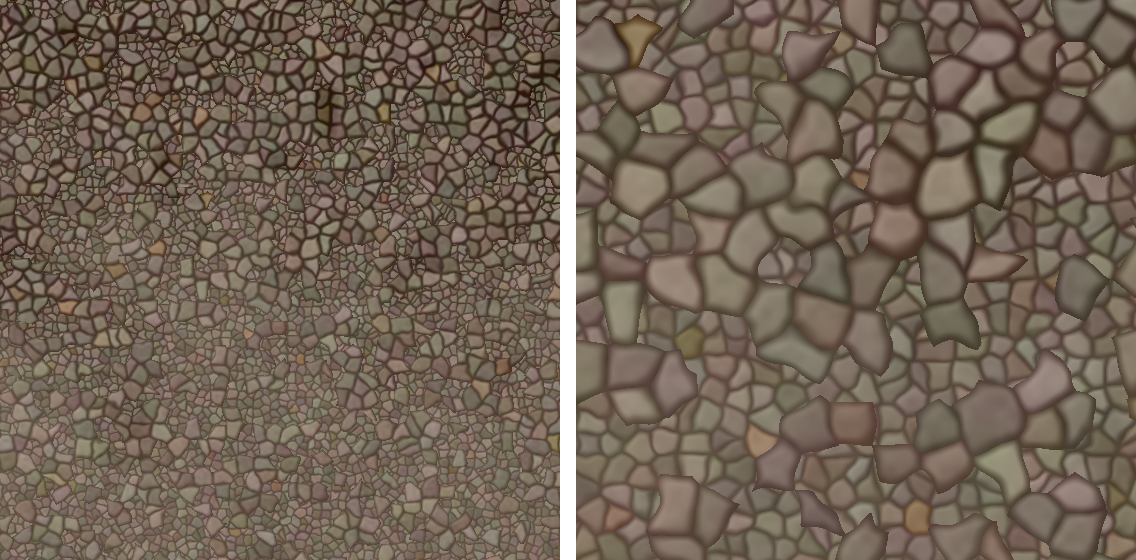
Left: the whole. Right: its middle third, enlarged.
Write a WebGL 2 fragment shader that draws this texture.

```glsl
#version 300 es
precision highp float;

uniform vec2 u_resolution;
out vec4 fragColor;

const float STONE_SCALE = 37.0;    // large stones across the canvas
const float CHIP_SCALE = 66.0;     // small chips across the canvas
const float JITTER = 0.92;
const float CORNER_SHARPNESS = 20.0;
const float GAP_SOFTNESS = 0.19;
const float WARP = 0.3;
const float FACE_TONE = 0.89;
const float FACE_SPREAD = 0.36;
const float RIM_LIGHT = 0.12;
const vec2 LIGHT_DIR = vec2(-0.6, 0.8);
const vec3 SHADOW_COLOR = vec3(0.20, 0.13, 0.09);
const vec3 STONE_COLOR = vec3(0.57, 0.52, 0.46);

float hash(vec2 p) {
    return fract(sin(dot(p, vec2(127.1, 311.7))) * 43758.5453);
}

vec2 hash2(vec2 p) {
    return vec2(hash(p), hash(p + vec2(37.3, 17.9)));
}

float noise(vec2 p) {
    vec2 cell = floor(p);
    vec2 f = fract(p);
    f = f * f * (3.0 - 2.0 * f);
    float low = mix(hash(cell), hash(cell + vec2(1.0, 0.0)), f.x);
    float high = mix(hash(cell + vec2(0.0, 1.0)), hash(cell + vec2(1.0, 1.0)), f.x);
    return mix(low, high, f.y);
}

vec2 site(vec2 cell) {
    return cell + 0.5 + JITTER * (hash2(cell) - 0.5);
}

struct Grain {
    vec2 id;       // cell that owns the grain
    float edge;    // rounded distance to the grain border
    float facing;  // how far the nearest border faces the light
};

// Rounded Voronoi cell around p
Grain findGrain(vec2 p) {
    p += WARP * (vec2(noise(p * 1.7), noise(p * 1.7 + 53.0)) - 0.5);
    vec2 base = floor(p);
    vec2 nearestCell = base;
    vec2 nearest = vec2(0.0);
    float best = 1e5;
    for (int y = -1; y <= 1; y++) {
        for (int x = -1; x <= 1; x++) {
            vec2 cell = base + vec2(x, y);
            vec2 offset = site(cell) - p;
            float d = dot(offset, offset);
            if (d < best) {
                best = d;
                nearest = offset;
                nearestCell = cell;
            }
        }
    }
    float total = 1e-6;
    vec2 normal = vec2(0.0);
    for (int y = -2; y <= 2; y++) {
        for (int x = -2; x <= 2; x++) {
            if (x == 0 && y == 0) continue;
            vec2 offset = site(nearestCell + vec2(x, y)) - p;
            vec2 dir = normalize(offset - nearest);
            float weight = exp(-CORNER_SHARPNESS * dot(0.5 * (offset + nearest), dir));
            total += weight;
            normal += weight * dir;
        }
    }
    return Grain(nearestCell, -log(total) / CORNER_SHARPNESS, dot(normal / total, LIGHT_DIR));
}

// Brightness of a grain with its shaded gap and lit rim
float grainTone(Grain g, float gapTone, float gapWidth) {
    float face = FACE_TONE + FACE_SPREAD * (hash(g.id + 7.7) - 0.5);
    face += RIM_LIGHT * g.facing * (1.0 - smoothstep(0.05, 0.4, g.edge));
    float gap = gapWidth * (1.0 - 1.3 * g.facing);
    return mix(gapTone, face, smoothstep(gap - 0.06, gap + GAP_SOFTNESS, g.edge));
}

// Slight green, pink or ochre shift
vec3 tint(vec2 id) {
    vec2 h = hash2(id + 3.1) - 0.5;
    float ochre = smoothstep(0.93, 1.0, hash(id + 9.4));
    return h.x * vec3(0.035, -0.022, 0.012) + h.y * vec3(0.014, 0.006, -0.03)
        + ochre * vec3(0.035, 0.0, -0.05);
}

void main() {
    vec2 uv = gl_FragCoord.xy / u_resolution.y;

    // Deep loose stones above, packed finer gravel below
    float mottle = noise(uv * 4.0 + 11.0) * 0.6 + noise(uv * 9.0) * 0.4;
    float depth = smoothstep(0.15, 0.85, uv.y + 0.5 * (mottle - 0.5));
    float gapTone = mix(0.38, 0.08, depth);
    float gapWidth = mix(0.02, 0.055, depth) * (0.5 + noise(uv * 30.0));

    Grain chip = findGrain(uv * CHIP_SCALE + 120.0);
    float tone = grainTone(chip, gapTone + 0.12, gapWidth) - 0.05;
    vec3 hue = tint(chip.id);

    Grain stone = findGrain(uv * STONE_SCALE);
    if (hash(stone.id + 21.0) < mix(0.42, 0.76, depth)) {
        tone = grainTone(stone, gapTone, gapWidth);
        hue = tint(stone.id);
    }

    // Surface grit, broad shade and scattered dark hollows
    tone += 0.12 * (noise(uv * 150.0) - 0.5) + 0.07 * (noise(uv * 75.0 + 5.0) - 0.5);
    tone += 0.1 * (0.5 - mottle) - 0.05 * depth;
    tone -= 0.3 * depth * smoothstep(0.78, 0.95, noise(uv * 17.0 + 31.0));
    hue += 0.02 * (noise(uv * 45.0 + 71.0) - 0.5) * vec3(1.0, -0.8, 0.6);

    vec3 color = mix(SHADOW_COLOR, STONE_COLOR, clamp(tone, -0.1, 1.2)) + hue;
    fragColor = vec4(clamp(color, 0.0, 1.0), 1.0);
}
```
